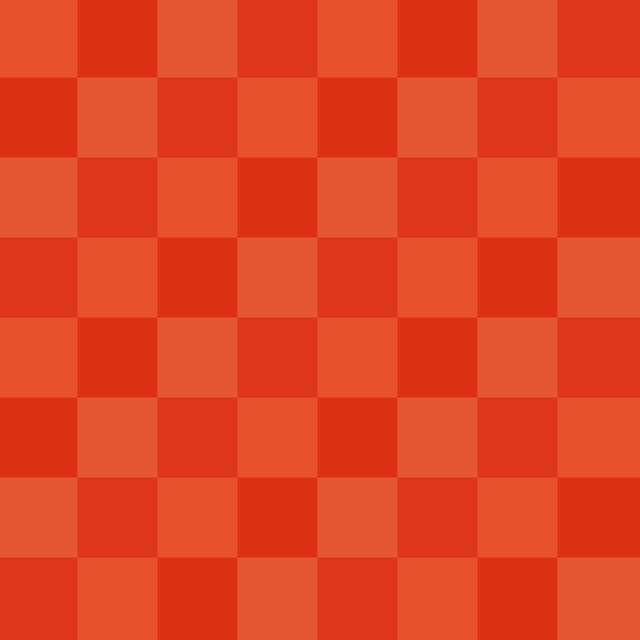
Reproduce this pattern procedurally as a WebGL 1 fragment shader.

```glsl
precision highp float;

uniform vec2 u_resolution;

const float CELLS = 8.0;            // squares across and down
const float GRID_SHIFT = 0.03125;   // grid offset, in squares
const float COLOR_CYCLE = 4.0;      // diagonals before the colours repeat

const vec3 BRIGHT_ORANGE = vec3(0.910, 0.318, 0.180);
const vec3 DEEP_RED      = vec3(0.867, 0.192, 0.086);
const vec3 MUTED_ORANGE  = vec3(0.898, 0.341, 0.196);
const vec3 MUTED_RED     = vec3(0.867, 0.212, 0.106);

// Colour of a square, constant along each rising diagonal.
vec3 squareColor(vec2 cell) {
  cell = clamp(cell, 0.0, CELLS - 1.0);
  float diagonal = mod(cell.x + cell.y + 0.5, COLOR_CYCLE);
  if (diagonal < 1.0) return BRIGHT_ORANGE;
  if (diagonal < 2.0) return DEEP_RED;
  if (diagonal < 3.0) return MUTED_ORANGE;
  return MUTED_RED;
}

void main() {
  // Grid coordinates, with rows counted from the top.
  vec2 uv = gl_FragCoord.xy / u_resolution;
  vec2 grid = vec2(uv.x, 1.0 - uv.y) * CELLS + GRID_SHIFT;
  vec2 pixel = CELLS / u_resolution;

  // Blend the four squares around the nearest corner over one pixel.
  vec2 corner = floor(grid + 0.5);
  vec2 cover = clamp((grid - corner) / pixel + 0.5, 0.0, 1.0);
  vec3 upper = mix(squareColor(corner - 1.0),
                   squareColor(corner - vec2(0.0, 1.0)), cover.x);
  vec3 lower = mix(squareColor(corner - vec2(1.0, 0.0)),
                   squareColor(corner), cover.x);

  gl_FragColor = vec4(mix(upper, lower, cover.y), 1.0);
}
```
